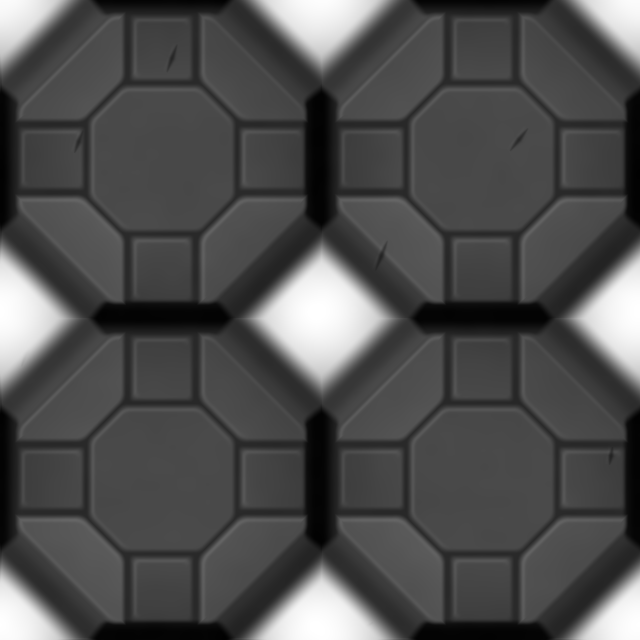
Give the GLSL for this texture map, as a Shadertoy shader.

```glsl
// Seamless grey relief of 2 x 2 octagonal panels with white domes between them.
// Each mirrored cell unites a central octagon, squares and trapezoids as distance
// fields, shades bevels by side, then adds wrapped nicks and faint mottling.

const float REPEATS = 2.0;
const float DIAG = 0.70711;
const vec2 LIGHT = vec2(-DIAG, DIAG);

float hash(vec2 p) {
    vec3 h = fract(p.xyx * 0.1031);
    h += dot(h, h.yzx + 33.33);
    return fract((h.x + h.y) * h.z);
}

// Value noise on a lattice that wraps after 'period' steps
float wrappedNoise(vec2 uv, float period) {
    vec2 p = uv * period, i = floor(p), f = fract(p);
    f = f * f * (3.0 - 2.0 * f);
    vec2 lo = mod(i, period), hi = mod(i + 1.0, period);
    return mix(mix(hash(lo), hash(vec2(hi.x, lo.y)), f.x),
               mix(hash(vec2(lo.x, hi.y)), hash(hi), f.x), f.y);
}

float softMax(float a, float b, float k) {
    float h = max(k - abs(a - b), 0.0) / k;
    return max(a, b) + 0.25 * k * h * h;
}

float bell(float x, float width) {
    return exp(-x * x / (width * width));
}

// Distance to the nearest raised plate, negative inside
float plateDistance(vec2 p) {
    vec2 q = abs(p);
    float m = max(q.x, q.y), n = min(q.x, q.y), s = q.x + q.y;
    float octagon = softMax(m - 0.222, (s - 0.34) * DIAG, 0.012);
    float square = softMax(abs(m - 0.345) - 0.095, n - 0.09, 0.015);
    float trapezoid = softMax(max(0.123 - n, m - 0.447),
                              max(0.372 - s, s - 0.605) * DIAG, 0.015);
    return min(octagon, min(square, trapezoid));
}

float plateTone(vec2 p) {
    vec2 q = abs(p);
    float m = max(q.x, q.y), n = min(q.x, q.y), s = q.x + q.y;
    float inTrapezoid = smoothstep(0.1, 0.115, n) * smoothstep(0.345, 0.365, s);
    float inSquare = smoothstep(0.225, 0.245, m);
    float trapezoid = 0.31 - 0.0125 * (sign(p.x) + sign(p.y)) + 0.15 * (0.48 - s);
    float square = 0.262 - 0.25 * (m - 0.345);
    return mix(mix(0.285, square, inSquare), trapezoid, inTrapezoid);
}

// Sloping diagonal borders and the black channels between panels
float borderTone(vec2 p) {
    vec2 q = abs(p);
    float m = max(q.x, q.y), n = min(q.x, q.y), s = q.x + q.y;
    float facing = dot(sign(p) * DIAG, LIGHT);
    float slope = (0.235 + 0.045 * facing) * (1.0 - 0.25 * smoothstep(0.62, 0.7, s));
    float tone = mix(0.16, slope, smoothstep(0.59, 0.62, s));

    vec2 axis = q.x > q.y ? vec2(sign(p.x), 0.0) : vec2(0.0, sign(p.y));
    float side = dot(axis, LIGHT);
    float channel = mix(0.1 + 0.06 * side, 0.012, smoothstep(0.445, 0.49 + 0.012 * side, m));
    float mitre = n - 0.178 - 0.73 * (m - 0.445);
    float inChannel = smoothstep(0.436, 0.458, m) * (1.0 - smoothstep(-0.018, 0.02, mitre));
    return mix(tone, channel, inChannel);
}

// White dome at the cell corners: x is its tone, y its coverage
vec2 dome(vec2 p) {
    vec2 c = fract(p) - 0.5;
    c = p - sign(p) * 0.5;
    float s = abs(c.x) + abs(c.y);
    vec2 r = c - vec2(-0.01, 0.025);
    return vec2(1.0 - 5.5 * dot(r, r), 1.0 - smoothstep(0.17, 0.285, s));
}

// Tapered scratches, x dark and y light, scattered over the wrapped canvas
vec2 nicks(vec2 uv) {
    vec2 wear = vec2(0.0);
    for (int i = 0; i < 8; i++) {
        float id = float(i);
        vec2 home = vec2(mod(id, 4.0), floor(id / 4.0)) / vec2(4.0, 2.0);
        vec2 jitter = vec2(hash(vec2(id, 3.7)), hash(vec2(id, 9.2)));
        vec2 d = fract(uv - home - jitter * vec2(0.25, 0.5) + 0.5) - 0.5;
        float angle = 0.3 + 1.5 * hash(vec2(id, 17.5));
        vec2 along = vec2(cos(angle), sin(angle));
        float t = dot(d, along), w = dot(d, vec2(-along.y, along.x));
        float size = mix(0.013, 0.027, hash(vec2(id, 27.1)));
        float taper = max(1.0 - abs(t) / size, 0.0);
        float width = 0.0012 + 0.003 * taper;
        wear += sqrt(taper) * vec2(bell(w, width), 0.5 * bell(w - 0.005, 0.002));
    }
    return min(wear, 1.0);
}

void mainImage(out vec4 fragColor, in vec2 fragCoord) {
    vec2 uv = fragCoord / iResolution.xy;
    vec2 p = fract(uv * REPEATS - 0.005) - 0.5;

    // Plates set into grooves, with rims caught by the light
    float d = plateDistance(p);
    float facing = (plateDistance(p + LIGHT * 0.004) - d) / 0.004;
    float tone = mix(borderTone(p), plateTone(p), 1.0 - smoothstep(-0.006, 0.014, d));
    tone += bell(d + 0.008, 0.006) * max(0.025 + 0.035 * facing, 0.0);

    // Domes, then wear and mottling
    vec2 white = dome(p);
    tone = mix(tone, white.x, white.y);
    vec2 wear = nicks(uv) * (1.0 - white.y);
    tone = tone * (1.0 - 0.45 * wear.x) + 0.04 * wear.y;
    tone += 0.012 * (wrappedNoise(uv, 14.0) - 0.5) + 0.008 * (wrappedNoise(uv, 37.0) - 0.5);
    fragColor = vec4(vec3(clamp(tone, 0.0, 1.0)), 1.0);
}
```
